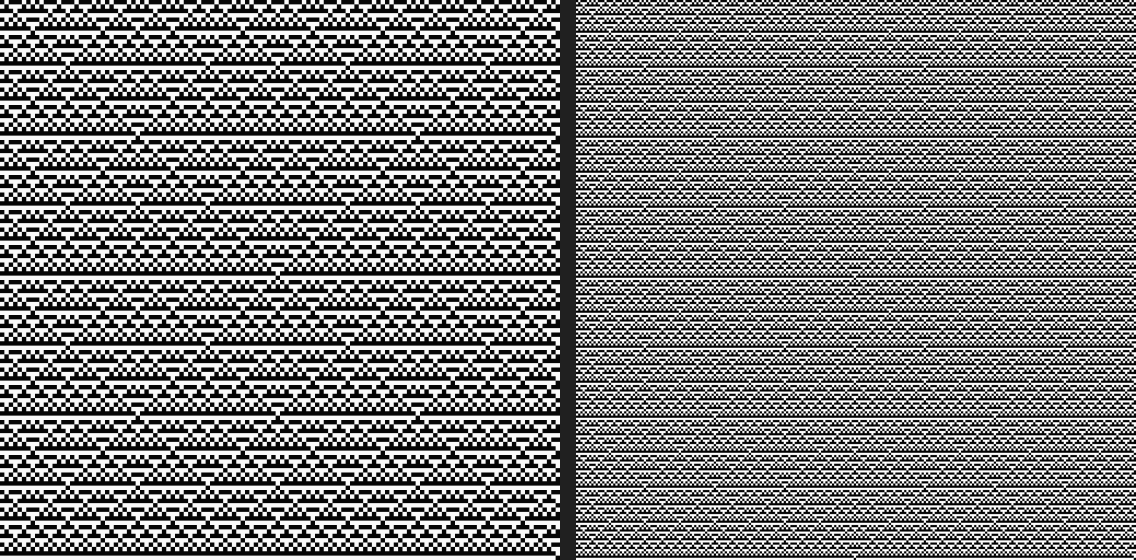
Left, the tile; right, the same tile 2 across and 2 down.
Give the GLSL for this pattern, as a Shadertoy shader.

```glsl
// Black and white self-similar binary lattice: each row pair is complementary, nested by powers of two.

const int LEVELS = 7;              // nesting depth
const int CELLS = 1 << LEVELS;     // cells across and down one tile
const vec3 PAPER = vec3(0.98);
const vec3 INK = vec3(0.02);

// 1.0 for an ink cell, 0.0 for paper; the cell index wraps at the tile edge
float latticeCell(ivec2 cell, int levels) {
    int wrapMask = (1 << levels) - 1;
    int column = cell.x & wrapMask;
    int row = wrapMask - (cell.y & wrapMask);   // rows count from the top
    int ink = 0;
    for (int level = 0; level < levels; level++) {
        ink ^= 1 - (row & 1);                   // even rows invert odd rows
        if ((column & 1) == 0) return float(ink);
        column >>= 1;                           // odd columns hold the coarser lattice
        row >>= 1;
    }
    return float(1 - ink);
}

// Ink coverage over a box footprint centred on p, both in cell units
float latticeCoverage(vec2 p, vec2 footprint, int levels) {
    vec2 upper = p + 0.5 * footprint;
    ivec2 lo = ivec2(floor(p - 0.5 * footprint));
    ivec2 hi = ivec2(floor(upper));
    vec2 share = clamp((upper - vec2(hi)) / footprint, 0.0, 1.0);
    float below = mix(latticeCell(lo, levels), latticeCell(ivec2(hi.x, lo.y), levels), share.x);
    float above = mix(latticeCell(ivec2(lo.x, hi.y), levels), latticeCell(hi, levels), share.x);
    return mix(below, above, share.y);
}

void mainImage(out vec4 fragColor, in vec2 fragCoord) {
    vec2 cellsPerPixel = float(CELLS) / iResolution.xy;
    float ink = latticeCoverage(fragCoord * cellsPerPixel, cellsPerPixel, LEVELS);
    fragColor = vec4(mix(PAPER, INK, ink), 1.0);
}
```
